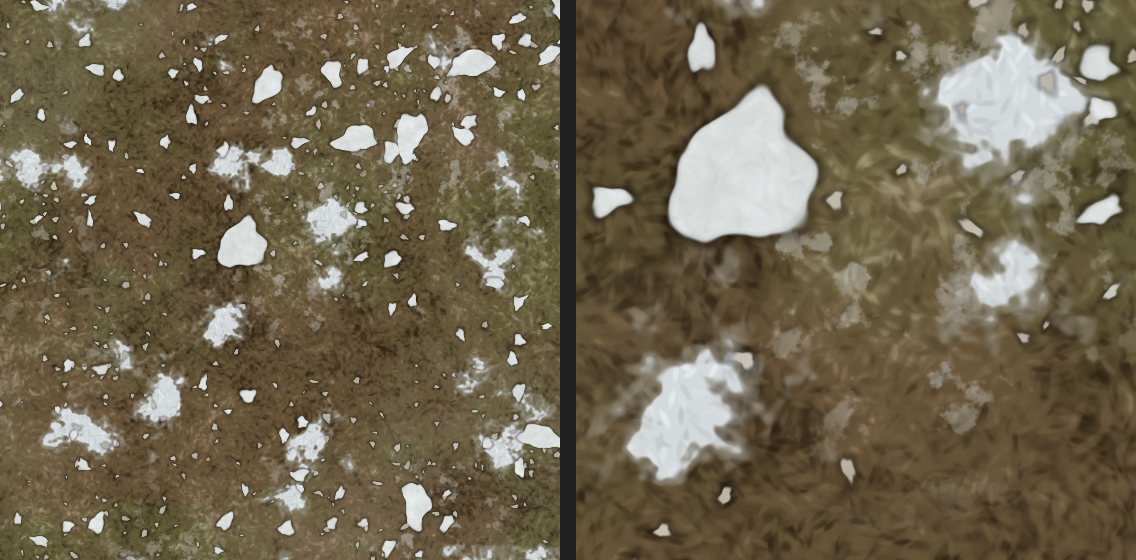
Left: the whole. Right: its middle third, enlarged.
Give the GLSL for this texture, as a three.js fragment shader.

```glsl
varying vec2 vUv;

float hash(vec2 p) {
  return fract(sin(dot(p, vec2(127.1, 311.7))) * 43758.5453);
}

vec2 hash2(vec2 p) {
  return vec2(hash(p), hash(p + 17.3));
}

float noise(vec2 p) {
  vec2 i = floor(p), f = fract(p);
  f = f * f * (3.0 - 2.0 * f);
  return mix(mix(hash(i), hash(i + vec2(1.0, 0.0)), f.x),
             mix(hash(i + vec2(0.0, 1.0)), hash(i + 1.0), f.x), f.y);
}

mat2 rotation(float angle) {
  float c = cos(angle), s = sin(angle);
  return mat2(c, s, -s, c);
}

float fbm(vec2 p) {
  float sum = 0.0, weight = 0.5;
  for (int i = 0; i < 5; i++) {
    sum += weight * noise(p);
    p = rotation(0.7) * p * 2.03 + 5.7;
    weight *= 0.55;
  }
  return sum / 1.055;
}

// Overlapping short fibres, each with its own tone from -1 to 1
float blades(vec2 p, float scale) {
  vec2 q = p * scale, cell = floor(q);
  float tone = 0.0;
  for (int j = -1; j <= 1; j++) {
    for (int i = -1; i <= 1; i++) {
      vec2 id = cell + vec2(float(i), float(j));
      float angle = 7.0 * noise(id * 0.13) + 1.8 * hash(id + 3.1);
      vec2 d = rotation(angle) * (q - id - hash2(id));
      float cover = smoothstep(1.0, 0.35, length(d / vec2(1.0, 0.32)));
      tone = mix(tone, hash(id + 8.9) * 2.0 - 1.0, cover);
    }
  }
  return tone;
}

float cluster(vec2 p) {
  return smoothstep(0.25, 0.7, noise(p * 4.5 + 2.6));
}

// Depth inside the nearest scattered stone, negative outside
float stones(vec2 p, float scale, float share) {
  vec2 q = p * scale, cell = floor(q);
  float depth = -1.0;
  for (int j = -1; j <= 1; j++) {
    for (int i = -1; i <= 1; i++) {
      vec2 id = cell + vec2(float(i), float(j));
      vec2 h = hash2(id + scale), centre = id + 0.2 + 0.6 * h;
      float present = step(hash(id + scale * 1.7), share * (0.3 + 1.4 * cluster(centre / scale)));
      vec2 d = rotation(6.28 * hash(id + 4.4)) * (q - centre);
      d.y *= 1.1 + 0.8 * h.y;
      float a = atan(d.y, d.x);
      float outline = 1.0 + 0.14 * cos(3.0 * a + 6.0 * h.x) + 0.08 * cos(5.0 * a + 9.0 * h.y);
      float radius = mix(0.15, 0.34, hash(id + 6.2));
      depth = max(depth, mix(-1.0, radius - length(d) * outline, present));
    }
  }
  return depth / scale;
}

void main() {
  vec2 p = vUv;
  float grain = noise(p * 170.0);
  float coarse = blades(p, 72.0), fine = blades(p + 3.0, 125.0);

  // Matted grass and soil
  float tone = 0.47 + 0.15 * coarse + 0.15 * fine + 0.22 * (grain - 0.5)
             + 0.55 * (fbm(p * 7.0 + 1.3) - 0.5) + 0.4 * (fbm(p * 32.0) - 0.5);
  vec3 color = mix(vec3(0.18, 0.145, 0.085), vec3(0.385, 0.345, 0.24), smoothstep(0.0, 0.52, tone));
  color = mix(color, vec3(0.61, 0.58, 0.49), smoothstep(0.48, 0.98, tone));
  float moss = smoothstep(0.35, 0.65, fbm(p * 5.0 + 21.0));
  color *= mix(vec3(1.05, 0.95, 0.92), vec3(0.98, 1.02, 0.9), moss);
  float dry = smoothstep(0.45, 0.72, fbm(p * 4.0 + 40.0));
  color = mix(color, color * 0.8 + vec3(0.12, 0.115, 0.1), dry);

  // Pale flecks and worn patches
  vec2 warp = vec2(noise(p * 38.0), noise(p * 38.0 + 9.0)) - 0.5;
  vec2 rough = p + 0.012 * warp + 0.004 * (vec2(noise(p * 95.0), noise(p * 95.0 + 7.0)) - 0.5);
  float fleck = smoothstep(0.6, 0.72, fbm(p * 48.0 + 13.0)) * cluster(p);
  color = mix(color, vec3(0.65, 0.63, 0.58) + 0.08 * fine, 0.7 * fleck);
  float worn = fbm(rough * 10.0 + 31.0) + 0.05 * (grain - 0.5) + 0.025 * coarse;
  color = mix(color, vec3(0.6, 0.59, 0.55) + 0.07 * fine, 0.65 * smoothstep(0.62, 0.7, worn));
  color = mix(color, vec3(0.83, 0.85, 0.86) + 0.07 * fine, smoothstep(0.69, 0.735, worn));

  // Stones in three sizes, with dark rims
  float large = stones(rough, 7.5, 0.15);
  float medium = stones(rough + 2.0, 21.0, 0.17);
  float small = stones(rough + 5.0, 56.0, 0.11);
  float depth = max(large, max(medium, small));
  color *= 1.0 - 0.28 * smoothstep(-0.007, 0.0, depth);
  vec3 pebble = mix(vec3(0.67, 0.64, 0.58), vec3(0.8, 0.78, 0.74), noise(p * 40.0));
  vec3 chalk = mix(vec3(0.77, 0.78, 0.77), vec3(0.9, 0.92, 0.92), fbm(p * 45.0 + 3.0) + 0.2);
  color = mix(color, pebble, smoothstep(-0.001, 0.0016, small));
  float body = max(large, medium);
  chalk *= 0.88 + 0.12 * smoothstep(0.0, 0.005, body);
  color = mix(color, chalk + 0.025 * fine, smoothstep(-0.001, 0.002, body));

  gl_FragColor = vec4(clamp(color, 0.0, 1.0), 1.0);
}
```
